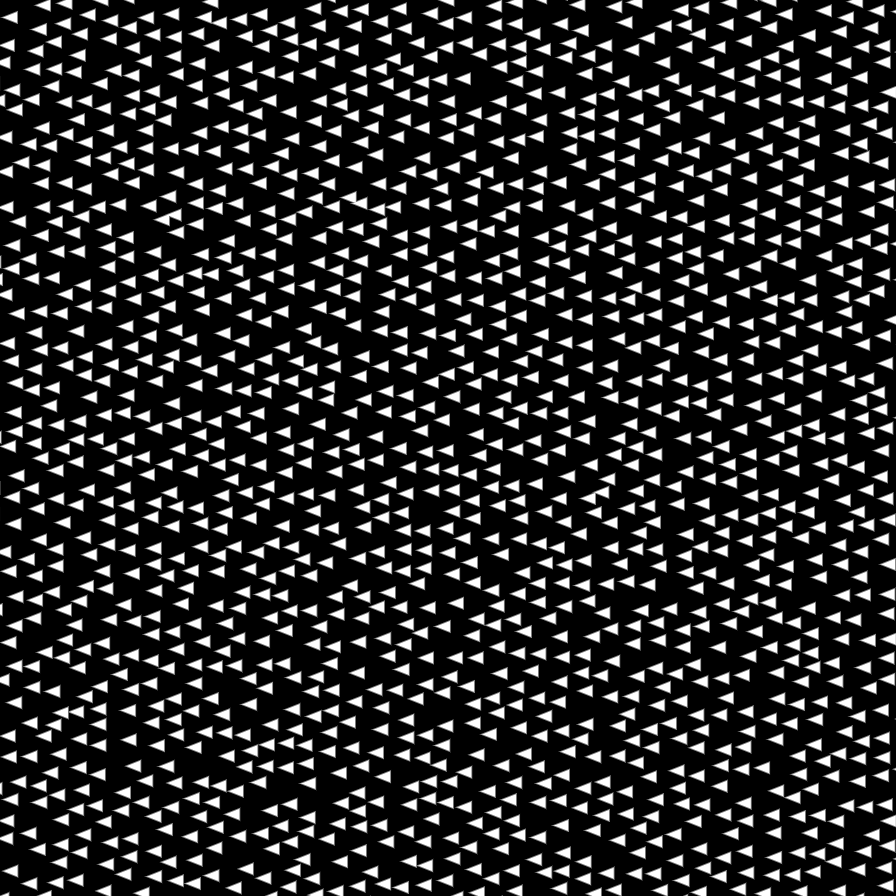
Reproduce this pattern procedurally as a three.js fragment shader.

```glsl
// Small white triangles pointing left, scattered evenly but irregularly on black.
// Each cell of a staggered grid holds one jittered seed; crowded seeds push
// each other apart, and the triangles are drawn from a distance function.
varying vec2 vUv;

const float CELLS = 39.0;

vec2 hash2(vec2 cell) {
  vec2 q = vec2(dot(cell, vec2(127.1, 311.7)), dot(cell, vec2(269.5, 183.3)));
  return fract(sin(q) * 43758.545);
}

// Jittered seed in cell units; every other column is shifted by half a cell.
vec2 seed(vec2 cell) {
  float stagger = 0.5 * mod(cell.x, 2.0) - 0.25;
  return cell + 0.5 + vec2(0.0, stagger) + 0.8 * (hash2(cell) - 0.5);
}

// Seed moved away from neighbours that are too close.
vec2 relaxedSeed(vec2 cell) {
  vec2 own = seed(cell);
  vec2 push = vec2(0.0);
  for (int j = -1; j <= 1; j++) {
    for (int i = -1; i <= 1; i++) {
      if (i == 0 && j == 0) continue;
      vec2 away = own - seed(cell + vec2(float(i), float(j)));
      float gap = length(away * vec2(1.0, 1.15)) + 0.001;
      push += away / gap * 0.5 * max(0.0, 0.9 - gap);
    }
  }
  return own + clamp(push, -0.4, 0.4);
}

// Signed distance to an isosceles triangle with its tip on the left.
float triangle(vec2 p, float width, float halfHeight) {
  vec2 slopeNormal = normalize(vec2(-halfHeight, width));
  float slope = dot(slopeNormal, vec2(p.x + 0.5 * width, abs(p.y)));
  return max(slope, p.x - 0.5 * width);
}

void main() {
  vec2 home = floor(vUv * CELLS);
  float nearest = 1.0;
  for (int j = -1; j <= 1; j++) {
    for (int i = -1; i <= 1; i++) {
      vec2 center = relaxedSeed(home + vec2(float(i), float(j))) / CELLS;
      nearest = min(nearest, triangle(vUv - center, 0.0173, 0.0068));
    }
  }
  // Narrow linear ramp across the edge
  float ink = clamp(0.5 - nearest / 0.002, 0.0, 1.0);
  gl_FragColor = vec4(vec3(ink), 1.0);
}
```
